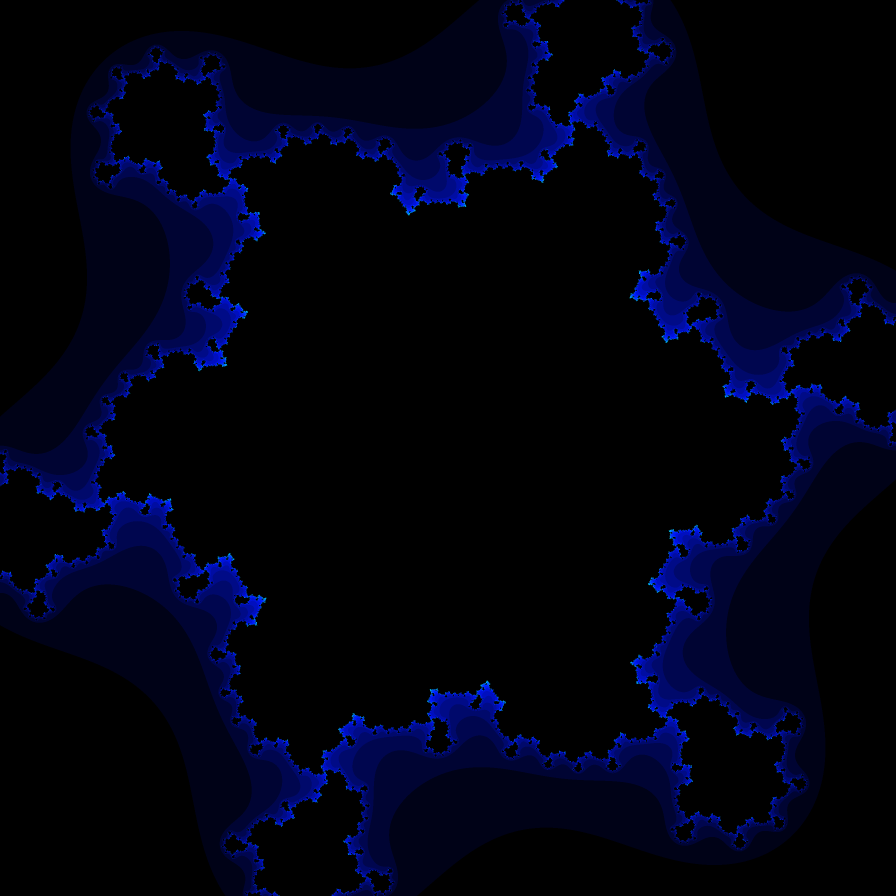
Give the GLSL for this background, as a WebGL 2 fragment shader.

```glsl
#version 300 es
precision highp float;
// Six-fold Julia set of z^6 + c: black basins edged by stepped blue escape bands.
uniform vec2 u_resolution;
out vec4 fragColor;

const int MAX_STEPS = 80;
const int SAMPLES = 3;
const vec2 SEED = vec2(-0.4, -0.9);
const float ESCAPE_SQUARED = 2.0;

vec2 complexMul(vec2 a, vec2 b) {
    return vec2(a.x * b.x - a.y * b.y, a.x * b.y + a.y * b.x);
}

vec2 sixthPower(vec2 z) {
    vec2 square = complexMul(z, z);
    return complexMul(square, complexMul(square, square));
}

// Steps until the orbit escapes, or zero when it stays bounded.
float escapeSteps(vec2 z, vec2 seed, float limitSquared) {
    for (int i = 0; i < MAX_STEPS; i++) {
        if (dot(z, z) > limitSquared) return float(i);
        z = sixthPower(z) + seed;
    }
    return 0.0;
}

// Black through deep blue, turning cyan for the slowest escapes.
vec3 bandColor(float steps) {
    float blue = clamp(0.11 * (steps - 1.0) - 0.02, 0.0, 1.0);
    float cyan = smoothstep(9.0, 19.0, steps);
    return vec3(0.0, 0.08 * blue + 0.8 * cyan, blue);
}

// Canvas position with the shorter side spanning -1 to 1.
vec2 toPlane(vec2 pixel, vec2 resolution) {
    return (2.0 * pixel - resolution) / min(resolution.x, resolution.y);
}

void main() {
    // Average a grid of samples to smooth the edges.
    vec3 color = vec3(0.0);
    for (int y = 0; y < SAMPLES; y++) {
        for (int x = 0; x < SAMPLES; x++) {
            vec2 offset = (vec2(x, y) + 0.5) / float(SAMPLES) - 0.5;
            vec2 z = toPlane(gl_FragCoord.xy + offset, u_resolution);
            color += bandColor(escapeSteps(z, SEED, ESCAPE_SQUARED));
        }
    }
    fragColor = vec4(color / float(SAMPLES * SAMPLES), 1.0);
}
```
